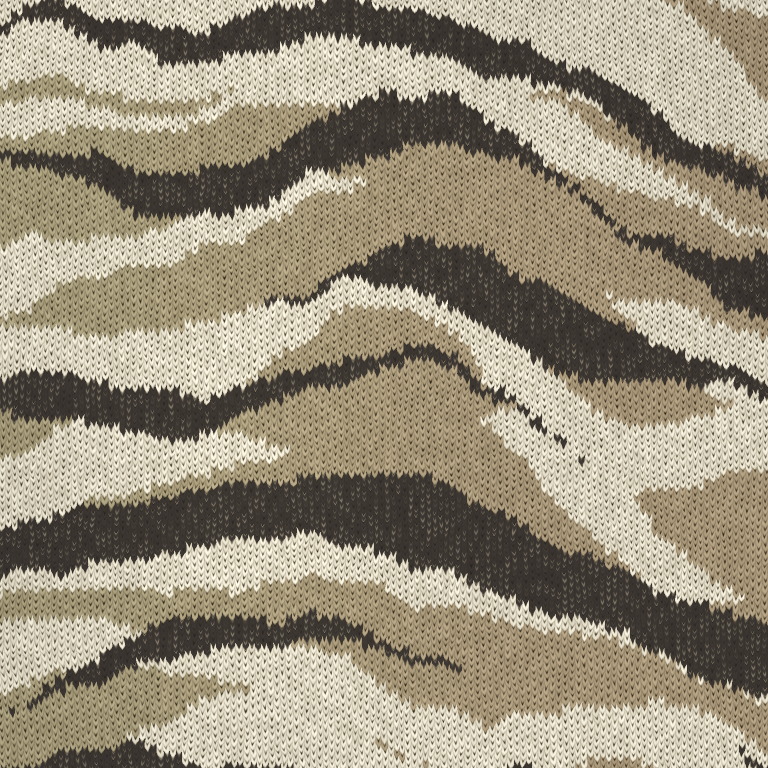
Reproduce this texture procedurally as a Shadertoy shader.

```glsl
// Knitted camouflage: gently arching, tapering streaks of dark and tan yarn on cream.
// Each V-shaped stitch takes one yarn colour from the streak field, then gets
// its own shading, dark holes between loops and pale flecks in the dark yarn.

const vec2 STITCHES = vec2(128.0, 106.0);   // columns and rows per canvas
const vec3 CREAM = vec3(0.89, 0.865, 0.79);
const vec3 OLIVE = vec3(0.66, 0.62, 0.49);
const vec3 BROWN = vec3(0.67, 0.60, 0.485);
const vec3 DARK  = vec3(0.225, 0.203, 0.185);
const vec3 FLECK = vec3(0.58, 0.54, 0.47);

float hash(vec2 p) {
    vec3 q = fract(p.xyx * vec3(0.1031, 0.1030, 0.0973));
    q += dot(q, q.yzx + 33.33);
    return fract((q.x + q.y) * q.z);
}

float noise(vec2 p) {
    vec2 i = floor(p), f = fract(p);
    f = f * f * (3.0 - 2.0 * f);
    return mix(mix(hash(i), hash(i + vec2(1, 0)), f.x),
               mix(hash(i + vec2(0, 1)), hash(i + vec2(1, 1)), f.x), f.y);
}

// Bend the plane so that level streaks rise to a low crest and fall to the right
vec2 flow(vec2 p) {
    float arch = 0.115 * sin(3.3 * p.x) - 0.13 * p.x * (1.0 - 0.6 * p.y);
    float sway = 0.09 * (noise(p * vec2(3.6, 2.8) + 8.0) - 0.5);
    float ragged = 0.024 * (noise(p * vec2(22.0, 16.0)) - 0.5);
    return vec2(p.x, p.y - arch + sway + ragged);
}

// Signed depth inside the nearest streak; negative outside
float streaks(vec2 p, float spacing, float halfWidth, float variation, float seed) {
    float row = floor(p.y / spacing);
    float depth = -1.0;
    for (int k = -1; k <= 1; k++) {
        float r = row + float(k);
        float id = r * 7.0 + seed;
        float wander = 0.09 * (noise(vec2(p.x * 3.2 + 5.0, id)) - 0.5);
        float swell = noise(vec2(p.x * 3.6 + hash(vec2(id, seed)), id + 3.0)) - 0.5;
        float centre = (r + 0.5) * spacing + wander;
        depth = max(depth, halfWidth + variation * swell - abs(p.y - centre));
    }
    return depth;
}

vec3 knit(vec2 p) {
    // Stitch grid: neighbouring columns are staggered, sheared legs make each V
    vec2 drift = vec2(noise(p * 5.0), noise(p * 5.0 + 30.0));
    vec2 jitter = vec2(noise(p * 70.0), noise(p * 70.0 + 90.0)) - 0.5;
    vec2 grid = (p + 0.012 * drift + 0.0035 * jitter) * STITCHES;
    float column = floor(grid.x);
    float side = abs(fract(grid.x) - 0.5) * 2.0;
    float lifted = grid.y - 0.75 * side + 0.5 * mod(column, 2.0);
    vec2 cell = vec2(column, floor(lifted));
    float along = fract(lifted);

    // Yarn choice, constant within one stitch
    vec2 q = flow((cell + 0.5) / STITCHES);
    float dark = step(0.0, streaks(q, 0.165, 0.019, 0.076, 41.0));
    float tan_ = step(0.0, streaks(q + vec2(0.0, 0.07), 0.145, 0.037, 0.11, 113.0));
    vec3 tanYarn = mix(OLIVE, BROWN, smoothstep(0.0, 0.8, p.x));
    vec3 yarn = mix(mix(CREAM, tanYarn, tan_), DARK, dark);

    // Rounded legs, holes in the crook of the V and a groove between columns
    float leg = smoothstep(0.0, 0.35, along) * smoothstep(1.0, 0.65, along);
    float hole = (1.0 - smoothstep(0.1, 0.6, side)) * (1.0 - leg);
    float groove = smoothstep(0.65, 1.0, side);
    float depth = 0.35 + 0.35 * hash(cell + 5.0);
    float shade = 1.04 - 0.15 * (1.0 - leg) - depth * hole - 0.10 * groove;
    shade += 0.10 * (hash(cell + 17.0) - 0.5);
    shade += 0.08 * (noise(grid * vec2(3.0, 2.0)) - 0.5);
    float yarnShade = mix(shade, 0.55 + 0.47 * shade, dark);
    vec3 warmShadow = pow(vec3(max(yarnShade, 0.05)), vec3(0.95, 1.02, 1.2));
    vec3 colour = yarn * warmShadow;

    // Backing yarn peeping through the dark stitches
    float gap = (1.0 - smoothstep(0.3, 0.8, side)) * (1.0 - leg);
    float peep = dark * gap * smoothstep(0.25, 0.95, hash(cell + 71.0));
    colour = mix(colour, FLECK, 0.9 * peep);

    // Soft uneven light over the cloth
    float light = 1.02 - 0.10 * dot(p - 0.5, p - 0.5);
    return colour * (light + 0.06 * (noise(p * 3.0 + 60.0) - 0.5));
}

void mainImage(out vec4 fragColor, in vec2 fragCoord) {
    // Four samples per pixel smooth the stitch edges
    vec3 sum = vec3(0.0);
    for (int i = 0; i < 4; i++) {
        vec2 offset = vec2(i % 2, i / 2) * 0.5 - 0.25;
        sum += knit((fragCoord + offset) / iResolution.y);
    }
    fragColor = vec4(sum * 0.25, 1.0);
}
```
